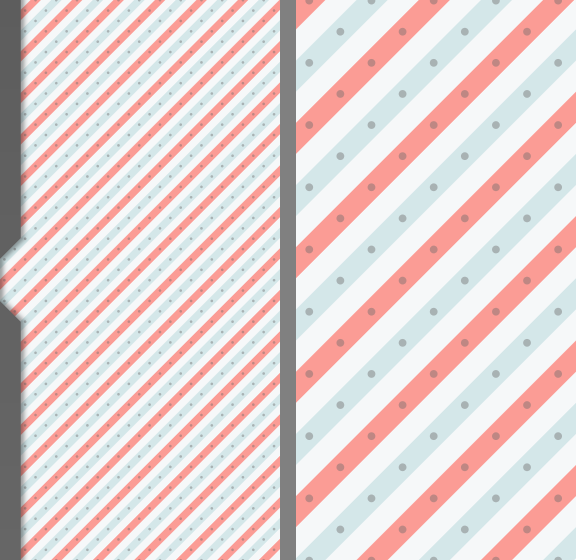
Left, the full canvas; right, a detail of the centre.
A Shadertoy shader for this pattern:

```glsl
// Lengths are fractions of the canvas width
const float PERIOD = 4.0 / 27.0;               // pink to pink, along x or y
const vec2 PHASE = vec2(0.1276, 0.0521);       // offsets along both diagonals
const float DOT_RADIUS = 0.0046;
const float DOT_OPACITY = 0.43;
const float BORDER_WIDTH = 0.0742;
const float NOTCH_HALF = 0.0755;               // half height at the left edge
const float SHADOW_SIZE = 0.016;
const float SHADOW_STRENGTH = 0.34;

const vec3 WHITE = vec3(0.965, 0.973, 0.976);
const vec3 PINK = vec3(0.985, 0.610, 0.585);
const vec3 BLUE = vec3(0.830, 0.905, 0.915);
const vec3 DOT_GREY = vec3(0.43, 0.42, 0.42);
const vec3 BORDER_TOP = vec3(0.365);
const vec3 BORDER_BOTTOM = vec3(0.400);

const float SQRT_HALF = 0.70710678;

// Offset from the nearest multiple of the period
float repeatCentered(float x, float period) {
    return (fract(x / period + 0.5) - 0.5) * period;
}

// Coverage of a shape from its signed distance, negative inside
float fill(float d, float pixel) {
    return clamp(0.5 - d / pixel, 0.0, 1.0);
}

float stripeDistance(float diagonal) {
    return (abs(repeatCentered(diagonal, PERIOD)) - PERIOD / 8.0) * SQRT_HALF;
}

// Square lattice turned by 45 degrees, one dot row along each stripe
float dotDistance(vec2 diagonals) {
    vec2 cell = vec2(repeatCentered(diagonals.x, PERIOD * 0.5),
                     repeatCentered(diagonals.y, PERIOD * 0.5));
    return length(cell) * SQRT_HALF - DOT_RADIUS;
}

// Paper to the right of the border, joined with a clipped arrow notch
float paperDistance(vec2 p, float middle) {
    float sheet = BORDER_WIDTH - p.x;
    float arrow = (abs(p.y - middle) - p.x - NOTCH_HALF) * SQRT_HALF;
    return min(sheet, max(arrow, -p.x));
}

void mainImage(out vec4 fragColor, in vec2 fragCoord) {
    float pixel = 1.0 / iResolution.x;
    float height = iResolution.y * pixel;
    vec2 p = vec2(fragCoord.x, iResolution.y - fragCoord.y) * pixel;
    vec2 diagonals = vec2(p.x + p.y, p.x - p.y) - PHASE;

    // Striped and dotted paper
    vec3 color = WHITE;
    color = mix(color, PINK, fill(stripeDistance(diagonals.x), pixel));
    color = mix(color, BLUE, fill(stripeDistance(diagonals.x - PERIOD * 0.5), pixel));
    color = mix(color, DOT_GREY, DOT_OPACITY * fill(dotDistance(diagonals), pixel));

    // Soft shadow cast by the border
    float d = paperDistance(p, height * 0.5);
    float depth = max(-d, 0.0) / SHADOW_SIZE;
    color *= 1.0 - SHADOW_STRENGTH * exp(-depth * depth);

    // Grey border
    vec3 border = mix(BORDER_TOP, BORDER_BOTTOM, p.y / height);
    color = mix(border, color, fill(d, pixel));

    fragColor = vec4(color, 1.0);
}
```
